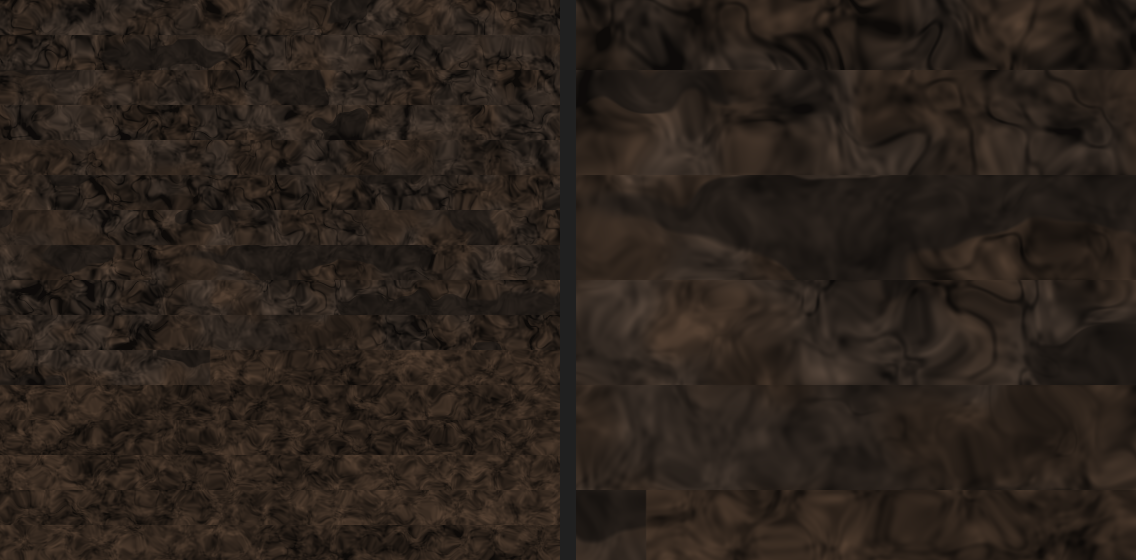
Left: the whole. Right: its middle third, enlarged.
Give the GLSL for this texture, as a Shadertoy shader.

```glsl
// Dark, crumbly soil laid in sixteen strips whose patterns break at each seam.
// Warped value noise forms the grain; thresholded noise adds creases, cracks
// and smooth slabs. The lowest strips are warmer loam with slanted streaks.

#define STRIPS 16.0
#define LOAM_STRIP 5.0
#define LOAM_START 0.375
#define GRAIN_SCALE 50.0
#define GRAIN_CONTRAST 0.32
#define BASE_LIGHT 0.190
#define CREASE_DEPTH 0.055
#define CRACK_DEPTH 0.11
#define SLAB_LIGHT 0.115
#define GREY_EARTH vec3(1.0, 0.82, 0.69)
#define BROWN_EARTH vec3(1.0, 0.765, 0.59)

float hash(vec2 p) {
    return fract(sin(dot(p, vec2(127.1, 311.7))) * 43758.5453);
}

float noise(vec2 p) {
    vec2 cell = floor(p), f = fract(p);
    f = f * f * (3.0 - 2.0 * f);
    float low = mix(hash(cell), hash(cell + vec2(1, 0)), f.x);
    float high = mix(hash(cell + vec2(0, 1)), hash(cell + vec2(1, 1)), f.x);
    return mix(low, high, f.y);
}

float grainNoise(vec2 p) {
    float sum = 0.0, weight = 1.0, total = 0.0;
    for (int i = 0; i < 3; i++) {
        sum += weight * noise(p);
        total += weight;
        weight *= 0.78;
        p = mat2(1.6, 1.2, -1.2, 1.6) * p + 17.3;
    }
    return sum / total;
}

// Thin line along the middle level of a noise field
float vein(vec2 p, float width) {
    return 1.0 - smoothstep(0.0, width, abs(noise(p) - 0.5));
}

// Sparse pale stones, at most one per cell
float pebbles(vec2 p) {
    vec2 cell = floor(p * 9.0);
    vec2 center = 0.3 + 0.4 * vec2(hash(cell + 3.1), hash(cell + 8.7));
    float radius = mix(0.10, 0.22, hash(cell + 5.3));
    float dist = length((fract(p * 9.0) - center) * vec2(0.85, 1.1));
    return step(0.80, hash(cell)) * (1.0 - smoothstep(radius * 0.4, radius, dist));
}

void mainImage(out vec4 fragColor, in vec2 fragCoord) {
    vec2 uv = fragCoord / iResolution.xy;
    float pixel = 1.0 / iResolution.y;

    // Each strip reads its own part of the noise field
    float strip = floor(uv.y * STRIPS);
    float loamEdge = LOAM_START + 2.0 * (strip - LOAM_STRIP);
    float loam = smoothstep(-pixel, pixel, uv.x - loamEdge);
    float rocky = 1.0 - loam;
    vec2 p = uv + vec2(hash(vec2(strip, 2.0)), hash(vec2(strip, 9.0))) * 3.0;
    vec2 warp = vec2(noise(p * 38.0), noise(p * 38.0 + 41.0)) - 0.5;
    vec2 q = p + warp * 0.022;

    // Crumbs, stretched along a rising diagonal in the loam
    vec2 slanted = mat2(0.75, -0.75, 0.9, 0.9) * q;
    float grain = mix(grainNoise(q * GRAIN_SCALE),
                      grainNoise(slanted * GRAIN_SCALE), loam) - 0.5;
    float patches = noise(p * 8.0 + 5.0);
    float flatness = rocky * smoothstep(0.58, 0.72, noise(p * vec2(7.0, 13.0) + 61.0));
    float light = BASE_LIGHT + grain * GRAIN_CONTRAST * (1.0 - 0.5 * flatness);
    light += 0.055 * (patches - 0.5) + 0.016 * (hash(vec2(strip, 4.0)) - 0.5);

    // Dark creases between the crumbs
    float crease = vein(q * 62.0 + 11.0, 0.16);
    float creaseMask = smoothstep(0.75, 0.25, patches) * (1.0 - 0.6 * loam) + 0.25;
    light -= CREASE_DEPTH * crease * creaseMask * (1.0 - 0.7 * flatness);

    // Pale stones keep the grain of the soil
    light += pebbles(p) * (0.035 + 0.12 * grain) * (1.0 - 0.7 * loam);

    // Smooth dark slabs with faint slanted streaks
    float slab = rocky * smoothstep(0.77, 0.81, noise(p * vec2(8.0, 15.0) + warp * 0.35));
    float streaks = noise(mat2(60.0, 30.0, 45.0, -18.0) * q) - 0.5;
    light = mix(light, SLAB_LIGHT + 0.05 * streaks + 0.10 * grain, slab * 0.85);

    // Steep ragged cracks
    vec2 crackPoint = mat2(12.0, -4.0, 8.0, 5.0) * (p + warp * 0.025);
    float crack = vein(crackPoint, 0.07);
    crack *= smoothstep(0.60, 0.72, noise(p * 11.0 + 29.0)) * rocky;
    light -= CRACK_DEPTH * crack;

    // Broken, barely visible lines at the seams
    float seamDist = (0.5 - abs(fract(uv.y * STRIPS) - 0.5)) / STRIPS;
    float seam = 1.0 - smoothstep(0.0, 0.002, seamDist);
    light += 0.03 * seam * (noise(vec2(uv.x * 30.0, strip)) - 0.4);

    // Grey earth with brown stains above, brown earth below
    float stain = smoothstep(0.2, 0.8, noise(q * 24.0 + 73.0)) * (1.0 - slab);
    vec3 tint = mix(GREY_EARTH, BROWN_EARTH, max(loam, stain * 0.9));
    fragColor = vec4(tint * clamp(light, 0.05, 0.32), 1.0);
}
```
